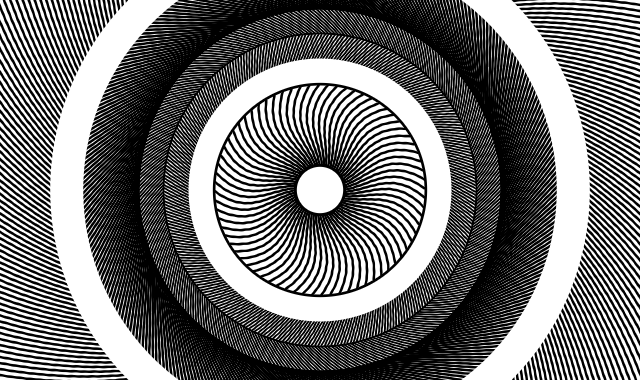
Reproduce this background procedurally as a WebGL 2 fragment shader.

```glsl
#version 300 es
precision highp float;
// Concentric rings of swirling, slightly wobbly black ink strokes on white.

#define STROKE 0.0033      // half width of an inner spoke
#define FINE 0.0025        // half width of a narrow ring stroke
#define HATCH 0.0033       // half width of a wide ring stroke
#define SPOKES 72.0        // strokes in the central disc
#define RING_LINES 300.0   // strokes in the two narrow rings
#define WIDE_LINES 300.0   // strokes in the wide rings
#define DISC_BEND 0.19     // sideways swing of the spokes, in radians
#define CAUSTIC 0.440      // radius that the wide ring strokes are tangent to
#define WOBBLE 0.0004      // hand-drawn unevenness

uniform vec2 u_resolution;
out vec4 outColor;

const float TAU = 6.2831853;
const vec3 PAPER = vec3(1.0);
const vec3 INK = vec3(0.0);

float pixel;

// Coverage of the area where the signed distance is negative.
float fill(float d) {
    return clamp(0.5 - d / pixel, 0.0, 1.0);
}

float band(float r, float inner, float outer) {
    return fill(max(inner - r, r - outer));
}

float outline(float r, float radius, float halfWidth) {
    return fill(abs(r - radius) - halfWidth);
}

// Strokes repeated around the centre. twist is the angle of a stroke at
// radius r; slope is r * d(twist)/dr, which narrows the gap between strokes.
float strokes(float r, float angle, float count, float twist, float slope, float halfWidth) {
    float cell = (angle - twist) * count / TAU;
    float id = mod(floor(cell + 0.5), count);
    float offset = (fract(cell + 0.5) - 0.5) * TAU / count * r;
    float wave = sin(r * 310.0 + id * 2.4) + 0.6 * sin(r * 173.0 + id * 4.1);
    float d = abs(offset + WOBBLE * wave) / sqrt(1.0 + slope * slope);
    return fill(d - halfWidth);
}

// Logarithmic spiral: the strokes keep a constant tilt.
float spiral(float r, float angle, float count, float slope, float halfWidth) {
    return strokes(r, angle, count, slope * log(r), slope, halfWidth);
}

void main() {
    vec2 p = (gl_FragCoord.xy - 0.5 * u_resolution) / u_resolution.y;
    pixel = 1.0 / u_resolution.y;
    float r = max(length(p), 0.001);
    float angle = atan(p.y, p.x);
    float ink = 0.0;

    // Central disc: spokes swing one way, then back towards the rim.
    float t = clamp((r - 0.061) / 0.220, 0.0, 1.0);
    float twist = DISC_BEND * sin(0.5 * TAU * t);
    float slope = r * DISC_BEND * 0.5 * TAU / 0.220 * cos(0.5 * TAU * t);
    float disc = strokes(r, angle, SPOKES, twist, slope, STROKE);
    ink = max(ink, disc * band(r, 0.061, 0.281));
    ink = max(ink, outline(r, 0.0655, 0.0045));
    ink = max(ink, outline(r, 0.2785, 0.0035));

    // Two narrow rings with opposite tilt.
    ink = max(ink, spiral(r, angle, RING_LINES, -0.55, FINE) * band(r, 0.346, 0.412));
    ink = max(ink, spiral(r, angle, RING_LINES, 1.10, FINE) * band(r, 0.412, 0.480));
    ink = max(ink, outline(r, 0.412, 0.0030));
    ink = max(ink, outline(r, 0.482, 0.0080));

    // Wide ring: straight strokes tangent to a circle crowd its inner edge.
    float reach = sqrt(max(r * r - CAUSTIC * CAUSTIC, 0.0001));
    float fan = strokes(r, angle, WIDE_LINES, atan(reach, CAUSTIC) - reach / CAUSTIC,
        -reach / CAUSTIC, 0.0);
    fan = max(fan, 0.0) * 0.0 + strokes(r, angle, WIDE_LINES,
        atan(reach, CAUSTIC), CAUSTIC / reach, HATCH);
    ink = max(ink, fan * band(r, 0.478, 0.623));

    // Outer field running past the corners.
    ink = max(ink, spiral(r, angle, WIDE_LINES, -0.80, HATCH) * fill(0.710 - r));

    outColor = vec4(mix(PAPER, INK, ink), 1.0);
}
```
